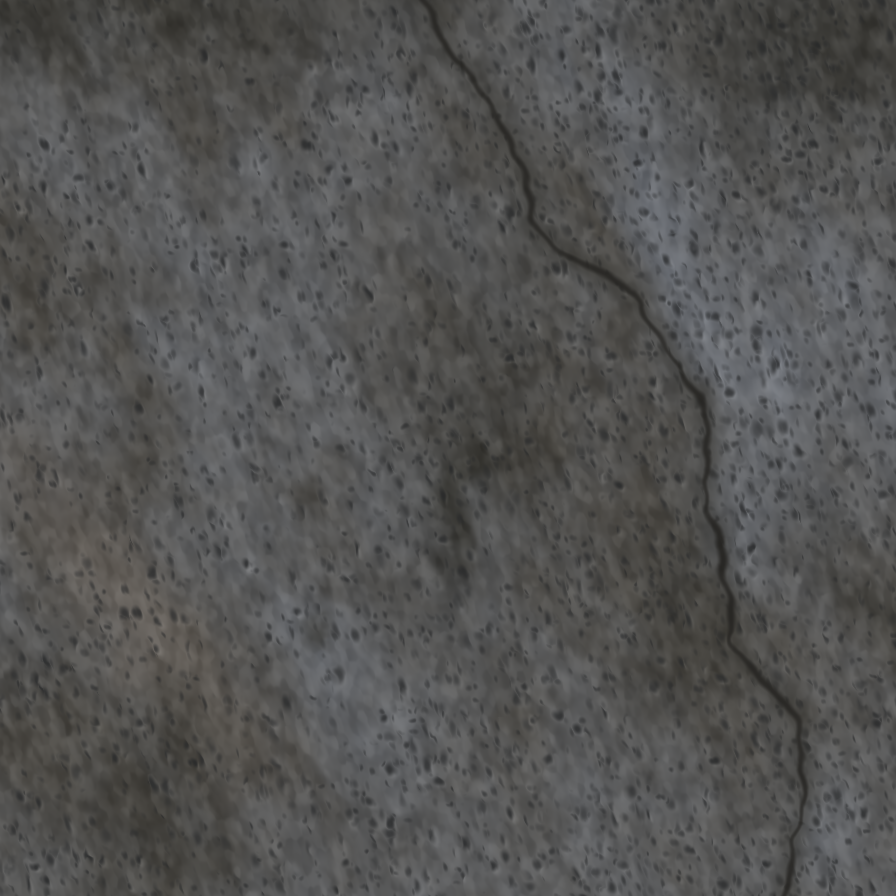
A Shadertoy shader for this texture:

```glsl
// Weathered grey stone with soft stains, small dark pits and a winding crack.

const vec3 WARM_GREY  = vec3(0.322, 0.316, 0.304);
const vec3 COOL_GREY  = vec3(0.420, 0.433, 0.455);
const vec3 TAN_GREY   = vec3(0.415, 0.392, 0.368);
const vec3 STAIN      = vec3(0.195, 0.190, 0.170);
const vec3 PIT_COLOR  = vec3(0.150, 0.155, 0.160);
const vec3 CRACK_COLOR = vec3(0.145, 0.140, 0.130);
const vec2 FINE_GRAIN   = vec2(150.0, 95.0);
const vec2 COARSE_GRAIN = vec2(75.0, 45.0);
const vec2 SMALL_PITS   = vec2(95.0, 66.0);
const vec2 LARGE_PITS   = vec2(60.0, 42.0);
const float FINE_GAIN   = 0.034;
const float COARSE_GAIN = 0.040;
const float PIT_LEAN    = 0.22;
const float PIT_RAGGED  = 0.0030;
const float CRACK_WIDTH = 0.0040;

vec3 hash3(vec2 p) {
    vec3 q = fract(p.xyx * vec3(0.1031, 0.1030, 0.0973));
    q += dot(q, q.yxz + 33.33);
    return fract((q.xxy + q.yzz) * q.zyx);
}

// Smooth cellular noise, roughly -1 to 1
float softCells(vec2 p) {
    vec2 cell = floor(p);
    float sum = 0.0, total = 0.0;
    for (int j = -1; j <= 1; j++)
    for (int i = -1; i <= 1; i++) {
        vec2 id = cell + vec2(i, j);
        vec3 h = hash3(id + 71.0);
        vec2 d = id + h.xy - p;
        float w = exp(-5.0 * dot(d, d));
        sum += w * (h.z * 2.0 - 1.0);
        total += w;
    }
    return sum / (total + 0.001);
}

float layeredCells(vec2 p) {
    float sum = 0.0, gain = 0.6;
    for (int i = 0; i < 4; i++) {
        sum += gain * softCells(p);
        p = mat2(1.6, 1.2, -1.2, 1.6) * p + 17.3;
        gain *= 0.6;
    }
    return sum;
}

// Scattered upright ellipses, one candidate per cell
float pits(vec2 uv, vec2 scale, float density) {
    vec2 p = vec2(uv.x + PIT_LEAN * uv.y, uv.y) * scale;
    vec2 cell = floor(p);
    float cover = 0.0;
    for (int j = -1; j <= 1; j++)
    for (int i = -1; i <= 1; i++) {
        vec2 id = cell + vec2(i, j);
        vec3 h = hash3(id + scale);
        vec3 shape = hash3(id + 193.0);
        vec2 d = (id + h.xy - p) / mix(vec2(0.22, 0.22), vec2(0.42, 0.52), shape.xy);
        float present = smoothstep(h.z - 0.06, h.z + 0.06, density);
        float pit = (1.0 - smoothstep(0.15, 1.2, length(d))) * mix(0.4, 1.0, shape.z);
        cover = max(cover, pit * present);
    }
    return cover;
}

float blob(vec2 p, vec2 center, vec2 size) {
    vec2 d = (p - center) / size;
    return exp(-dot(d, d));
}

// Soft slanted band through a point; slope is sideways drift per unit of depth
float streak(vec2 p, vec2 center, float slope, vec2 size) {
    p.x -= slope * (p.y - center.y);
    return blob(p, center, size);
}

float crackPath(float depth) {
    float x = 0.462 + 0.130 * smoothstep(-0.04, 0.22, depth);
    x += 0.125 * smoothstep(0.24, 0.35, depth) + 0.070 * smoothstep(0.33, 0.47, depth);
    x += 0.030 * smoothstep(0.50, 0.72, depth) + 0.080 * smoothstep(0.71, 0.82, depth);
    x -= 0.018 * smoothstep(0.88, 1.0, depth);
    return x + 0.003 * sin(depth * 67.0 + 2.0 * sin(depth * 19.0)) + 0.0015 * sin(depth * 173.0);
}

void mainImage(out vec4 fragColor, in vec2 fragCoord) {
    vec2 uv = fragCoord / iResolution.xy;
    vec2 p = vec2(uv.x, 1.0 - uv.y); // y is depth from the top
    float mottle = layeredCells(vec2(p.x - 0.35 * p.y, p.y * 0.65) * 9.0);
    float clumps = layeredCells(p * 15.0 + 40.0);
    vec2 w = p + 0.035 * vec2(mottle, clumps);

    // Cool and tan regions
    float pale = 1.2 * streak(w, vec2(0.72, 0.16), 0.33, vec2(0.045, 0.20));
    pale += streak(w, vec2(0.34, 0.76), 0.45, vec2(0.09, 0.28));
    pale += 0.6 * blob(w, vec2(0.90, 0.38), vec2(0.15, 0.20));
    float brown = streak(w, vec2(0.16, 0.82), 0.5, vec2(0.13, 0.30));
    float cool = 0.33 + 0.50 * mottle + 0.25 * clumps + 0.48 * pale - 0.35 * brown;
    vec3 color = mix(WARM_GREY, COOL_GREY, clamp(cool, -0.2, 1.1));
    color = mix(color, TAN_GREY, 0.75 * streak(w, vec2(0.14, 0.68), 0.7, vec2(0.06, 0.20)));

    // Dark stains
    float stain = 0.72 * blob(w, vec2(0.12, -0.02), vec2(0.36, 0.09));
    stain += 0.68 * blob(w, vec2(0.92, 0.04), vec2(0.18, 0.14));
    stain += 0.60 * blob(w, vec2(0.52, 0.56), vec2(0.026, 0.09));
    stain += 0.32 * blob(w, vec2(0.53, 0.42), vec2(0.09, 0.22));
    stain += 0.42 * blob(w, vec2(0.74, 0.66), vec2(0.06, 0.13));
    stain += 0.32 * blob(w, vec2(0.20, 0.93), vec2(0.14, 0.12));
    stain += 0.50 * blob(w, vec2(0.35, 0.71), vec2(0.018));
    stain += 0.50 * streak(w, vec2(0.95, 0.66), 0.5, vec2(0.016, 0.07));
    color = mix(color, STAIN, clamp(stain + 0.10 * clumps, 0.0, 0.8));

    // Leaning grain
    vec2 leaning = vec2(uv.x + PIT_LEAN * uv.y, uv.y);
    float fine = softCells(leaning * FINE_GRAIN);
    float coarse = softCells(leaning * COARSE_GRAIN + 9.0);
    color += FINE_GAIN * fine + COARSE_GAIN * coarse + 0.015 * clumps;

    // Ragged pits with a lit rim
    vec2 ragged = uv + PIT_RAGGED * vec2(fine, coarse);
    float density = clamp(0.30 + 0.22 * smoothstep(0.25, 0.8, p.x) + 0.45 * clumps, 0.06, 0.75);
    float large = pits(ragged, LARGE_PITS, density * 0.7);
    float pit = max(0.75 * pits(ragged, SMALL_PITS, density), large);
    float lit = pits(ragged + vec2(-0.004, 0.004), LARGE_PITS, density * 0.7);
    color += 0.060 * lit * (1.0 - pit);
    color = mix(color, PIT_COLOR, 0.78 * pit);

    // Crack: stained margin, then a thin dark core of uneven depth
    float slope = (crackPath(p.y + 0.004) - crackPath(p.y - 0.004)) / 0.008;
    float wobble = 0.004 * clumps + 0.0012 * coarse;
    float gap = abs(p.x - crackPath(p.y) + wobble) / sqrt(1.0 + slope * slope);
    float uneven = softCells(vec2(3.0, p.y * 24.0));
    float width = CRACK_WIDTH * (0.95 + 0.5 * uneven);
    color = mix(color, STAIN, 0.40 * exp(-gap * gap / 0.00025));
    float core = 1.0 - smoothstep(0.1 * width, 1.5 * width, gap);
    color = mix(color, CRACK_COLOR, (0.75 + 0.2 * uneven) * core);

    fragColor = vec4(clamp(color, 0.0, 1.0), 1.0);
}
```
